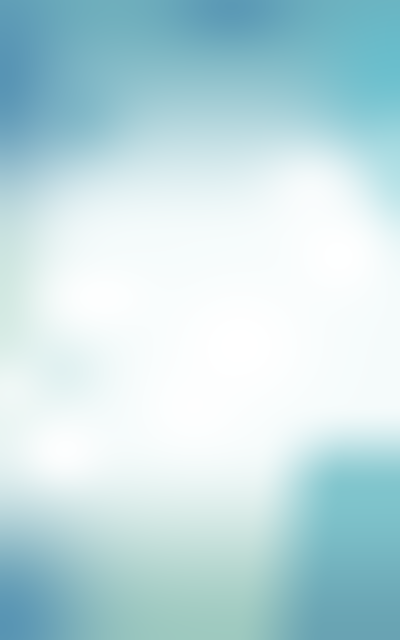
Write a WebGL 1 fragment shader that draws this background.

```glsl
precision highp float;
uniform vec2 u_resolution;

// Palette
const vec3 MIST = vec3(0.96, 0.985, 0.985);
const vec3 WHITE = vec3(1.0);
const vec3 SKY_TEAL = vec3(0.44, 0.69, 0.74);
const vec3 SAGE = vec3(0.62, 0.79, 0.75);
const vec3 PALE_MINT = vec3(0.78, 0.89, 0.85);
const vec3 COOL_MINT = vec3(0.85, 0.93, 0.93);
const vec3 STEEL_BLUE = vec3(0.33, 0.57, 0.70);
const vec3 SOFT_BLUE = vec3(0.47, 0.71, 0.77);
const vec3 CYAN = vec3(0.38, 0.74, 0.80);
const vec3 PALE_CYAN = vec3(0.66, 0.87, 0.89);
const vec3 DEEP_TEAL = vec3(0.41, 0.64, 0.70);
const vec3 BRIGHT_TEAL = vec3(0.50, 0.77, 0.80);

// Vertical bands: where the fade starts and where it is full
const vec2 TOP_FADE = vec2(0.62, 1.0);
const vec2 BOTTOM_FADE = vec2(0.32, 0.0);

// Clouds: centre.xy, radius.xy in fractions of the canvas
const vec4 LEFT_HAZE = vec4(0.00, 0.55, 0.12, 0.22);
const vec4 LEFT_SHADE = vec4(0.15, 0.42, 0.12, 0.06);
const vec4 TOP_LEFT = vec4(0.00, 0.88, 0.16, 0.17);
const vec4 UPPER_PATCH = vec4(0.20, 0.83, 0.13, 0.08);
const vec4 TOP_BLUE = vec4(0.58, 0.99, 0.16, 0.06);
const vec4 TOP_RIGHT = vec4(1.00, 0.88, 0.20, 0.13);
const vec4 RIGHT_HAZE = vec4(1.00, 0.73, 0.10, 0.10);
const vec4 BOTTOM_LEFT = vec4(0.00, 0.02, 0.22, 0.15);

// Glows: same layout
const vec4 CORE_GLOW = vec4(0.60, 0.46, 0.20, 0.11);
const vec4 LOWER_GLOW = vec4(0.48, 0.36, 0.13, 0.07);
const vec4 RIGHT_GLOW = vec4(0.85, 0.60, 0.12, 0.07);
const vec4 UPPER_GLOW = vec4(0.78, 0.70, 0.13, 0.07);
const vec4 LEFT_GLOW = vec4(0.25, 0.535, 0.13, 0.05);
const vec4 LOW_LEFT_GLOW = vec4(0.16, 0.295, 0.10, 0.05);
const vec4 EDGE_GLOW = vec4(0.02, 0.39, 0.09, 0.05);

// Teal corner: slanted left edge and soft upper edge
const float CORNER_SLANT = 0.2;
const vec2 CORNER_SIDE = vec2(0.58, 0.81);
const vec2 CORNER_TOP = vec2(0.37, 0.23);

// Smooth ramp whose ends may run in either direction
float ramp(vec2 ends, float value) {
  float t = clamp((value - ends.x) / (ends.y - ends.x), 0.0, 1.0);
  return t * t * (3.0 - 2.0 * t);
}

// Soft elliptical coverage
float cloud(vec2 uv, vec4 shape) {
  vec2 offset = (uv - shape.xy) / shape.zw;
  return exp(-dot(offset, offset));
}

vec3 tint(vec3 color, vec3 pigment, vec2 uv, vec4 shape, float strength) {
  return mix(color, pigment, strength * cloud(uv, shape));
}

void main() {
  vec2 uv = gl_FragCoord.xy / u_resolution;

  // Vertical wash
  vec3 color = mix(MIST, SKY_TEAL, ramp(TOP_FADE, uv.y));
  color = mix(color, SAGE, ramp(BOTTOM_FADE, uv.y));

  // Coloured clouds
  color = tint(color, PALE_MINT, uv, LEFT_HAZE, 0.75);
  color = tint(color, COOL_MINT, uv, LEFT_SHADE, 0.7);
  color = tint(color, SOFT_BLUE, uv, UPPER_PATCH, 0.65);
  color = tint(color, STEEL_BLUE, uv, TOP_LEFT, 0.95);
  color = tint(color, STEEL_BLUE, uv, TOP_BLUE, 0.75);
  color = tint(color, CYAN, uv, TOP_RIGHT, 0.85);
  color = tint(color, PALE_CYAN, uv, RIGHT_HAZE, 0.7);
  color = tint(color, STEEL_BLUE, uv, BOTTOM_LEFT, 0.95);

  // Teal corner
  float corner = ramp(CORNER_SIDE, uv.x - CORNER_SLANT * uv.y) * ramp(CORNER_TOP, uv.y);
  vec3 cornerTeal = mix(DEEP_TEAL, BRIGHT_TEAL, smoothstep(0.0, 0.24, uv.y));
  color = mix(color, cornerTeal, corner);

  // White glows
  color = tint(color, WHITE, uv, CORE_GLOW, 1.0);
  color = tint(color, WHITE, uv, LOWER_GLOW, 0.8);
  color = tint(color, WHITE, uv, RIGHT_GLOW, 0.95);
  color = tint(color, WHITE, uv, UPPER_GLOW, 0.75);
  color = tint(color, WHITE, uv, LEFT_GLOW, 0.85);
  color = tint(color, WHITE, uv, LOW_LEFT_GLOW, 0.85);
  color = tint(color, WHITE, uv, EDGE_GLOW, 0.5);

  gl_FragColor = vec4(color, 1.0);
}
```
